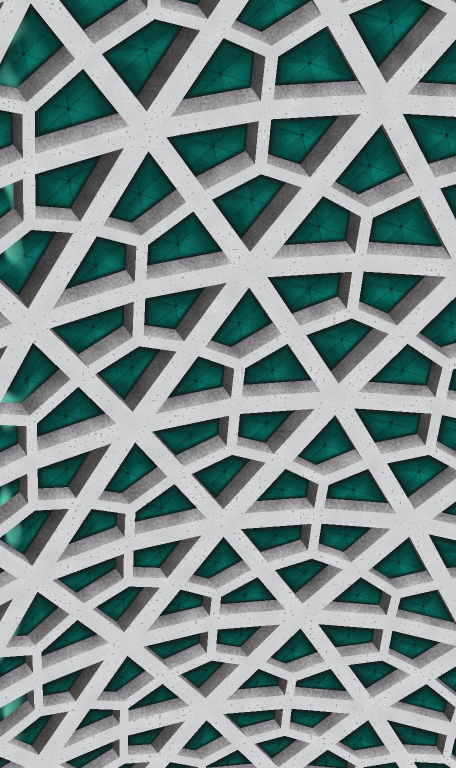
Give the GLSL for this pattern, as a Shadertoy shader.

```glsl
// A concrete lattice roof: rows of triangles, each split by a three-armed rib, over green panes.
// A bowed, shrinking grid is inverted per point; nearby beams are measured as segments,
// and their walls are found by tracing a point back along the depth direction.

const vec4 ROW_Y = vec4(0.1432, 0.2237, -0.0168, 0.00065);  // row height, cubic in row
const vec3 AXIS_X = vec3(0.3464, -0.0228, 0.00143);         // grid axis, quadratic in row
const vec3 SPACING = vec3(0.3086, -0.0241, 0.00104);        // node spacing, quadratic in row
const float BOW = 0.0365;                                   // curve of each row
const vec2 DEPTH = vec2(-0.041, -0.056);                    // wall sweep, in spacings
const float DIAGONAL = 0.048, ROW_BEAM = 0.041, ARM = 0.026; // half widths, in spacings
const vec3 CONCRETE = vec3(0.81, 0.815, 0.82);
const vec3 WALL_LIGHT = vec3(0.60, 0.59, 0.60);
const vec3 WALL_DARK = vec3(0.28, 0.27, 0.27);
const vec3 GLASS = vec3(0.035, 0.45, 0.41);
const vec3 GLASS_DEEP = vec3(0.03, 0.25, 0.23);
const vec3 SEAM = vec3(0.07, 0.12, 0.12);
const vec3 GLARE = vec3(0.45, 0.88, 0.76);

struct Scene { float front; vec3 wall; vec2 pane; };  // wall: depth, normal

vec2 gradientAt(vec2 cell) {
    vec3 h = fract(cell.xyx * vec3(0.1031, 0.1030, 0.0973));
    h += dot(h, h.yzx + 33.33);
    float angle = 6.2832 * fract((h.x + h.y) * h.z);
    return vec2(cos(angle), sin(angle));
}

float noise(vec2 p) {
    vec2 i = floor(p), f = p - i, s = f * f * (3.0 - 2.0 * f), o = vec2(1, 0);
    return mix(mix(dot(gradientAt(i), f), dot(gradientAt(i + o), f - o), s.x),
               mix(dot(gradientAt(i + o.yx), f - o.yx), dot(gradientAt(i + 1.0), f - 1.0), s.x), s.y);
}

float quadratic(vec3 k, float r) { return k.x + r * (k.y + r * k.z); }

float rowHeight(float r) { return ROW_Y.x + r * (ROW_Y.y + r * (ROW_Y.z + r * ROW_Y.w)); }

vec2 toCanvas(float u, float r) {
    float w = u - 0.5;
    return vec2(quadratic(AXIS_X, r) + w * quadratic(SPACING, r), rowHeight(r) + BOW * (w * w - w));
}

// Newton steps invert the bowed grid
vec2 toLattice(vec2 p) {
    float r = 3.0, w = 0.0;
    for (int i = 0; i < 6; i++) {
        w = (p.x - quadratic(AXIS_X, r)) / quadratic(SPACING, r);
        float slope = ROW_Y.y + r * (2.0 * ROW_Y.z + 3.0 * r * ROW_Y.w);
        r -= (rowHeight(r) + BOW * (w * w - w) - p.y) / slope;
    }
    return vec2(w + 0.5, r);
}

void addBeam(inout Scene scene, vec2 p, vec2 a, vec2 b, float halfWidth, vec2 depth) {
    float len = distance(a, b);
    vec2 along = (b - a) / len, n = vec2(-along.y, along.x), q = p - a;
    if (dot(n, depth) < 0.0) n = -n;
    float s = dot(q, along), d = dot(q, n);
    scene.front = min(scene.front, length(vec2(s - clamp(s, 0.0, len), d)) - halfWidth);
    float t = (d - halfWidth) / max(dot(n, depth), 0.00001);
    float hit = s - t * dot(depth, along);
    if (t > 0.0 && t < scene.wall.x && abs(hit - 0.5 * len) < 0.5 * (len + halfWidth))
        scene.wall = vec3(t, n);
}

void addPane(inout Scene scene, vec2 p, vec2 center) {
    vec2 q = p - center;
    if (dot(q, q) < dot(scene.pane, scene.pane)) scene.pane = q;
}

// Three arms from the centroid, and the three panes between them
void addTriangle(inout Scene scene, vec2 p, vec2 a, vec2 b, vec2 c, vec2 mBC, float size, vec2 depth) {
    vec2 mid = (a + b + c) / 3.0, mAB = 0.5 * (a + b), mCA = 0.5 * (c + a);
    addBeam(scene, p, mid, mAB, ARM * size, depth);
    addBeam(scene, p, mid, mBC, ARM * size, depth);
    addBeam(scene, p, mid, mCA, ARM * size, depth);
    vec2 q = p - 0.5 * depth;
    addPane(scene, q, 0.25 * (a + mid + mAB + mCA));
    addPane(scene, q, 0.25 * (b + mid + mAB + mBC));
    addPane(scene, q, 0.25 * (c + mid + mCA + mBC));
}

vec3 shade(vec2 p) {
    vec2 grid = toLattice(p);
    float size = quadratic(SPACING, grid.y);
    vec2 depth = DEPTH * size;
    Scene scene = Scene(9.0, vec3(9.0, 0.0, 0.0), vec2(9.0));
    for (int j = 0; j < 2; j++) for (int i = -1; i < 2; i++) {
        float r = floor(grid.y) + float(j), shift = 0.5 * mod(r, 2.0);
        float u = floor(grid.x - shift + 0.5) + shift + float(i);
        vec2 node = toCanvas(u, r), middle = toCanvas(u + 0.5, r), next = toCanvas(u + 1.0, r);
        addBeam(scene, p, node, middle, ROW_BEAM * size, depth);
        addBeam(scene, p, middle, next, ROW_BEAM * size, depth);
        if (j == 1) continue;
        vec2 left = toCanvas(u - 0.5, r + 1.0), right = toCanvas(u + 0.5, r + 1.0);
        addBeam(scene, p, node, left, DIAGONAL * size, depth);
        addBeam(scene, p, node, right, DIAGONAL * size, depth);
        addTriangle(scene, p, node, left, right, toCanvas(u, r + 1.0), size, depth);
        addTriangle(scene, p, right, node, next, middle, size, depth);
    }
    float grain = noise(p * 300.0), stain = noise(p * 38.0);

    // Concrete faces with pits, then walls lit from above
    if (scene.front < 0.0) {
        float pits = smoothstep(0.32, 0.6, grain + 0.25 * stain);
        return CONCRETE * (1.0 + 0.06 * stain + 0.04 * grain) - pits * vec3(0.22, 0.26, 0.25);
    }
    if (scene.wall.x < 1.0) {
        vec3 wall = mix(WALL_DARK, WALL_LIGHT, smoothstep(0.5, 0.98, -scene.wall.z));
        return wall * (1.1 - 0.28 * scene.wall.x + 0.25 * stain + 0.22 * grain);
    }

    // Panes with radial creases, a button and shaded rims
    float radius = length(scene.pane) / size;
    float sector = atan(scene.pane.y, scene.pane.x) * 0.955 + 0.2;
    float crease = abs(fract(sector) - 0.5) * radius;
    float light = smoothstep(0.01, 0.13, scene.front / size) + 0.4 * stain + 0.12 * sin(floor(sector + 0.5) * 2.4);
    vec3 color = mix(GLASS_DEEP, GLASS, clamp(light - 0.08, 0.0, 1.0)) * (1.0 + 0.15 * grain);
    color *= 1.0 - 0.22 * smoothstep(0.004, 0.0, crease);
    color = mix(color, SEAM, 0.7 * smoothstep(0.010, 0.005, radius));
    color = mix(SEAM, color, smoothstep(1.0, 1.35, scene.wall.x) * smoothstep(0.0, 0.009, scene.front));
    float glare = smoothstep(0.05, 0.0, p.x) * smoothstep(0.05, 0.3, noise(p * vec2(30.0, 16.0)));
    return mix(color, GLARE, 0.8 * glare);
}

void mainImage(out vec4 fragColor, in vec2 fragCoord) {
    vec3 color = vec3(0.0);
    for (int k = 0; k < 4; k++) {
        vec2 offset = vec2(k % 2, k / 2) * 0.5 - 0.25;
        vec2 p = (fragCoord + offset) / iResolution.y;
        color += 0.25 * shade(vec2(p.x, 1.0 - p.y));
    }
    fragColor = vec4(color, 1.0);
}
```
